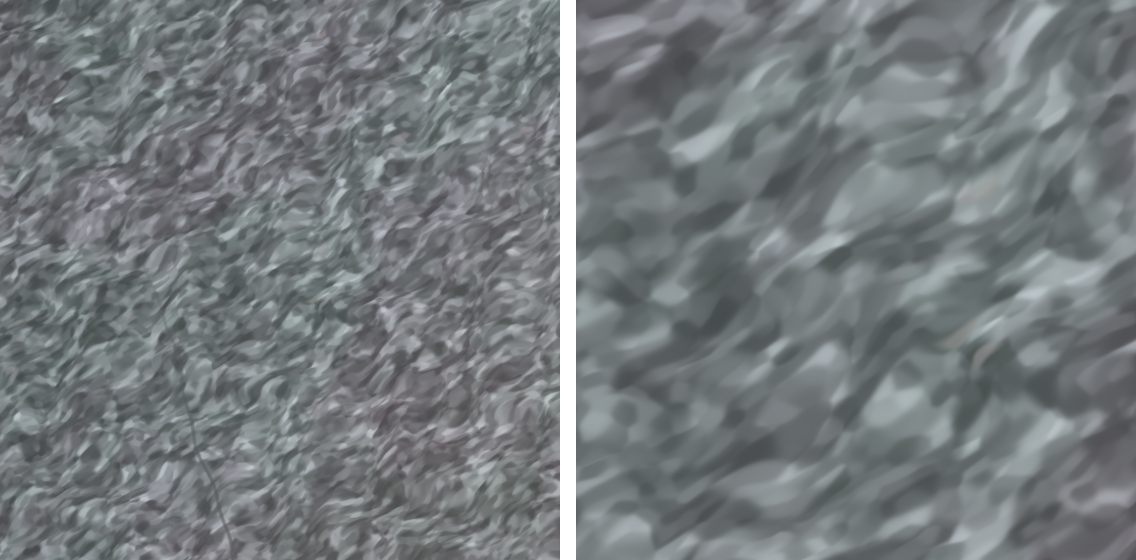
Left, the full canvas; right, a detail of the centre.
This texture is drawn by a Shadertoy shader. Its source:

```glsl
vec3 hash3(vec2 p) {
    vec3 q = fract(p.xyx * vec3(0.1031, 0.1030, 0.0973));
    q += dot(q, q.yxz + 33.33);
    return fract((q.xxy + q.yzz) * q.zyx);
}

// Soft cellular noise: each cell carries three random values, blended at its borders
vec3 softCells(vec2 p, float hardness) {
    vec2 cell = floor(p), local = fract(p);
    vec3 sum = vec3(0.0);
    float total = 0.0;
    for (int y = -1; y <= 1; y++)
    for (int x = -1; x <= 1; x++) {
        vec2 offset = vec2(x, y);
        vec3 site = hash3(cell + offset);
        vec2 d = offset + 0.1 + 0.8 * site.xy - local;
        float weight = exp(-hardness * dot(d, d));
        sum += weight * hash3(cell + offset + 71.0);
        total += weight;
    }
    return sum / total;
}

// Layered sines that bend the grain direction
vec2 bend(vec2 p) {
    vec2 slow = sin(p.yx * vec2(23.0, 31.0) + 2.0 * sin(p * 17.0));
    vec2 quick = sin(p.yx * vec2(67.0, 53.0) + 2.5 * sin(p * 41.0 + 1.3));
    return 0.006 * slow + 0.0035 * quick;
}

// Sparse elongated flecks: x is coverage, y is a random value per fleck
vec2 flecks(vec2 p, float share) {
    vec3 rnd = hash3(floor(p) + 19.0);
    vec2 d = fract(p) - mix(vec2(0.4), vec2(0.6), rnd.xy);
    d.y += 0.08 * sin(d.x * 9.0 + rnd.x * 6.0);
    float shape = 1.0 - smoothstep(0.12, 0.34, length(d * vec2(1.0, 1.3)));
    return vec2(shape * step(rnd.z, share), rnd.y);
}

void mainImage(out vec4 fragColor, in vec2 fragCoord) {
    vec2 uv = fragCoord / iResolution.y;

    // Frame with x along the grain, rising to the right
    vec2 along = vec2(cos(0.64), sin(0.64));
    vec2 p = vec2(dot(uv, along), dot(uv, vec2(-along.y, along.x)));
    vec2 q = p + bend(p);

    // Grains in three sizes over broad patches
    vec3 coarse = softCells(q * vec2(35.0, 76.0), 7.0) - 0.5;
    vec3 fine = softCells(q * vec2(66.0, 125.0) + 13.0, 6.0) - 0.5;
    vec3 cluster = softCells(q * vec2(15.0, 27.0) + 37.0, 5.0) - 0.5;
    vec3 patches = softCells(q * vec2(4.5, 7.0) + 5.0, 3.0) - 0.5;
    float grain = 0.62 * coarse.x + 0.42 * fine.x + 0.16 * cluster.x + 0.12 * patches.x;
    float tone = 0.443 + 0.43 * grain + 0.25 * grain * grain;
    tone += 0.03 * (uv.x - 0.5);

    // Long pale and dark flecks
    vec2 pale = flecks(q * vec2(17.0, 42.0), 0.07);
    vec2 dark = flecks(q * vec2(21.0, 55.0) + 8.0, 0.05);
    tone = mix(tone, 0.57, 0.6 * pale.x);
    tone = mix(tone, 0.32, 0.55 * dark.x);

    // Thin wavering crack, fading upwards
    float crackX = 0.415 - 0.285 * uv.y + 0.006 * sin(uv.y * 21.0) + 0.003 * sin(uv.y * 57.0);
    float crack = 1.0 - smoothstep(0.001, 0.0055, abs(uv.x - crackX));
    crack *= 1.0 - smoothstep(0.1, 0.78, uv.y);
    tone = mix(tone, 0.34, 0.6 * crack);

    // Cool grey drifting between green, mauve and a warm lower right
    vec3 color = tone * vec3(1.0, 1.045, 1.075);
    float hue = 0.9 * patches.y + 0.5 * cluster.y + 0.2 * coarse.y;
    color += hue * vec3(-0.028, 0.018, -0.012);
    float warm = smoothstep(0.55, 1.3, uv.x + 0.6 - uv.y + 0.5 * patches.z);
    warm = 0.5 * warm + 0.8 * pale.x * step(0.75, pale.y);
    color += warm * vec3(0.028, -0.006, -0.018);

    fragColor = vec4(color, 1.0);
}
```
